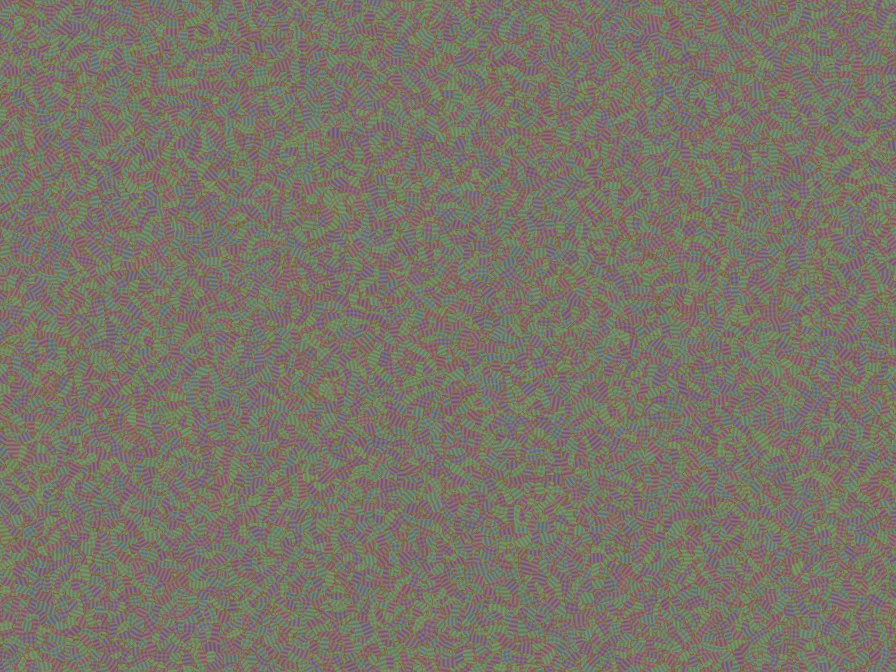
A WebGL 2 fragment shader for this texture:

```glsl
#version 300 es
precision highp float;
precision highp int;

uniform vec2 u_resolution;
out vec4 fragColor;

const float TAU = 6.2831853;
const float CELLS_PER_HEIGHT = 68.0;

// Integer hash: three independent values per cell and seed.
vec3 hash3(vec2 cell, int seed) {
    uvec3 v = uvec3(ivec3(ivec2(cell), seed)) * 1664525u + 1013904u;
    v.x += v.y * v.z; v.y += v.z * v.x; v.z += v.x * v.y;
    v ^= v >> 16u;
    v.x += v.y * v.z; v.y += v.z * v.x; v.z += v.x * v.y;
    return vec3(v >> 8u) / 16777216.0;
}

mat2 rotation(float angle) {
    float c = cos(angle), s = sin(angle);
    return mat2(c, -s, s, c);
}

// Position inside one bent, randomly turned patch: x along, y across.
vec2 patchCoords(vec2 offset, vec3 shape) {
    vec2 q = rotation(shape.x * TAU) * offset;
    q.y += (shape.y - 0.5) * 1.1 * q.x * q.x;
    return q;
}

// Muted colour wheel around a warm grey; turn 0 is red, 1/3 green.
vec3 mutedHue(float turn, float strength) {
    vec3 wave = cos(TAU * (turn - vec3(0.0, 0.333, 0.667)));
    return vec3(0.477, 0.456, 0.416) + strength * vec3(0.065, 0.078, 0.068) * wave;
}

// Ribs across the patch; some patches also get ribs along it.
float ribs(vec2 q, vec3 look) {
    float frequency = mix(13.5, 16.5, look.y);
    float across = sin(q.x * frequency + look.z * TAU);
    float along = sin(q.y * frequency + look.x * TAU);
    return mix(across, 0.6 * (across + along), smoothstep(0.55, 0.75, look.z));
}

// Stretched cellular pattern: coordinates in the nearest patch, its id and rim gap.
void nearestPatch(vec2 p, out vec2 coords, out vec2 id, out float gap) {
    vec2 base = floor(p);
    float nearest = 1e3, second = 1e3;
    coords = vec2(0.0);
    id = base;
    for (int j = -2; j <= 2; j++) {
        for (int i = -2; i <= 2; i++) {
            vec2 cell = base + vec2(i, j);
            vec3 place = hash3(cell, 3);
            vec3 shape = hash3(cell, 19);
            vec2 q = patchCoords(p - cell - place.xy, shape);
            float d = length(q * vec2(0.62, 1.6)) + 0.25 * shape.z;
            if (d < nearest) {
                second = nearest;
                nearest = d;
                coords = q;
                id = cell;
            } else {
                second = min(second, d);
            }
        }
    }
    gap = second - nearest;
}

void main() {
    vec2 p = gl_FragCoord.xy / u_resolution.y * CELLS_PER_HEIGHT;

    vec2 coords, id;
    float gap;
    nearestPatch(p + 40.0, coords, id, gap);

    vec3 look = hash3(id, 57);
    vec3 tone = hash3(id, 83);
    float rib = ribs(coords, look);

    // Hue runs from a gold rim to a cool or a rosy body; neighbours alternate
    float side = mod(id.x + id.y, 2.0) < 0.5 ? 1.0 : -1.0;
    float body = smoothstep(-0.04, 0.30, gap + 0.04 * rib);
    float turn = 0.12 + side * body * mix(0.20, 0.48, tone.x);

    // Rib crests are greyer and lighter, troughs more vivid and darker
    float strength = mix(0.75, 1.1, tone.y) * (1.0 - 0.2 * rib);
    vec3 color = mutedHue(turn, strength) + 0.045 * rib;

    // Thin dark seam where patches meet
    color -= 0.06 * (1.0 - smoothstep(0.0, 0.10, gap));
    color += 0.02 * (tone.z - 0.5) + 0.006;

    fragColor = vec4(clamp(color, 0.0, 1.0), 1.0);
}
```
